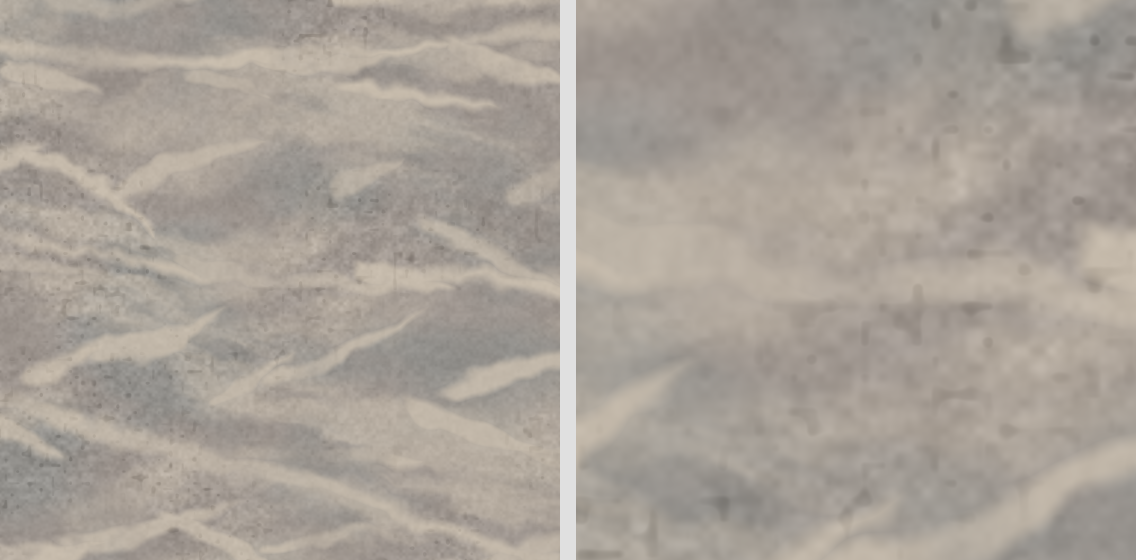
Left, the full canvas; right, a detail of the centre.
Reproduce this texture procedurally as a Shadertoy shader.

```glsl
float hash(vec2 p) {
    vec3 q = fract(vec3(p.xyx) * 0.1031);
    q += dot(q, q.yzx + 33.33);
    return fract((q.x + q.y) * q.z);
}

float noise(vec2 p) {
    vec2 i = floor(p), f = fract(p);
    f = f * f * (3.0 - 2.0 * f);
    return mix(mix(hash(i), hash(i + vec2(1, 0)), f.x),
               mix(hash(i + vec2(0, 1)), hash(i + vec2(1, 1)), f.x), f.y);
}

float fbm(vec2 p) {
    float sum = 0.0, amp = 0.53;
    for (int i = 0; i < 4; i++) {
        sum += amp * noise(p);
        p = mat2(1.6, 1.2, -1.2, 1.6) * p + 17.3;
        amp *= 0.5;
    }
    return sum;
}

// Bands of rising and falling streaks alternate up the canvas
float streakAngle(float y) {
    return 0.02 + 0.36 * cos((y - 0.35) * 17.4);
}

// Short streaks: blunt at one end, tapering to the other
float shortStreaks(vec2 p) {
    float mask = 0.0;
    for (int i = 0; i < 34; i++) {
        float id = float(i);
        vec2 centre = fract(vec2(0.7549, 0.5698) * id + vec2(0.31, 0.12)) * 1.16 - 0.08;
        float angle = streakAngle(centre.y) + 0.3 * (hash(vec2(id, 3.0)) - 0.5);
        if (hash(vec2(id, 9.0)) > 0.87) angle = -angle - 0.25;
        float c = cos(angle), s = sin(angle);
        vec2 q = mat2(c, -s, s, c) * (p - centre);
        q.y += (hash(vec2(id, 5.0)) - 0.5) * 2.2 * q.x * q.x;
        float halfLength = mix(0.08, 0.20, hash(vec2(id, 1.0)));
        float t = clamp(q.x / halfLength, -1.0, 1.0);
        float width = mix(0.009, 0.021, hash(vec2(id, 2.0))) * sqrt(1.0 + t) * (1.0 - t);
        float ends = smoothstep(0.0, 0.25, 1.0 - abs(t));
        float body = 1.0 - smoothstep(-0.009, 0.011, abs(q.y) - width);
        mask = max(mask, body * ends * mix(0.6, 1.0, hash(vec2(id, 7.0))));
    }
    return mask;
}

// Long veins crossing the whole canvas
float longVeins(vec2 p) {
    float mask = 0.0;
    for (int i = 0; i < 3; i++) {
        float id = float(i);
        float path = 0.11 + 0.4 * id + (0.14 * id - 0.26) * (p.x - 0.5)
                   + 0.11 * (noise(vec2(p.x * 3.2, id * 7.0 + 2.0)) - 0.5);
        float width = 0.006 + 0.020 * noise(vec2(p.x * 6.0, id * 5.0 + 40.0));
        float body = 1.0 - smoothstep(-0.011, 0.016, abs(p.y - path) - width);
        mask = max(mask, body * mix(0.55, 1.0, noise(vec2(p.x * 7.0, id + 60.0))));
    }
    return mask;
}

void mainImage(out vec4 fragColor, in vec2 fragCoord) {
    vec2 uv = fragCoord / iResolution.y;

    // Wavy, slightly ragged domain
    vec2 p = uv + 0.07 * (vec2(fbm(uv * 5.0), fbm(uv * 5.0 + 31.0)) - 0.5);
    p += 0.012 * (vec2(noise(uv * 38.0), noise(uv * 38.0 + 51.0)) - 0.5);

    // Faint haze stretched along the streaks
    vec2 flow = vec2(p.x * 4.5, (p.y + 0.05 * sin(p.x * 7.0 + p.y * 9.0)) * 15.0);
    float haze = 0.62 * smoothstep(0.36, 0.74, fbm(flow + 8.0));

    // Worn patches break the streaks up
    float wear = smoothstep(0.5, 0.72, fbm(uv * 9.0 + 70.0));
    float streaks = max(shortStreaks(p), longVeins(p)) * (1.0 - 0.4 * wear);
    float light = max(streaks, haze) + 0.12 * streaks * haze;

    // Warm and cool grey ground under cream
    float cool = smoothstep(0.38, 0.68, fbm(uv * vec2(3.5, 6.0) + 90.0));
    vec3 ground = mix(vec3(0.615, 0.582, 0.557), vec3(0.578, 0.570, 0.554), cool);
    ground += 0.07 * (fbm(uv * vec2(14.0, 22.0) + 12.0) - 0.5);
    vec3 color = mix(ground, vec3(0.782, 0.738, 0.677), clamp(light, 0.0, 1.0));

    // Stony grain, rougher in patches and on the grey
    float rough = smoothstep(0.42, 0.68, fbm(uv * 5.0 + 130.0));
    float grain = 0.6 * noise(uv * 105.0) + 0.4 * noise(uv * 190.0 + 5.0) - 0.5;
    color += grain * mix(0.065, 0.13, rough) * (1.0 - 0.6 * streaks);
    float specks = smoothstep(0.74, 0.95, noise(uv * 95.0 + 200.0));
    color -= specks * (0.015 + 0.06 * rough) * (1.0 - 0.4 * streaks);

    fragColor = vec4(color, 1.0);
}
```
